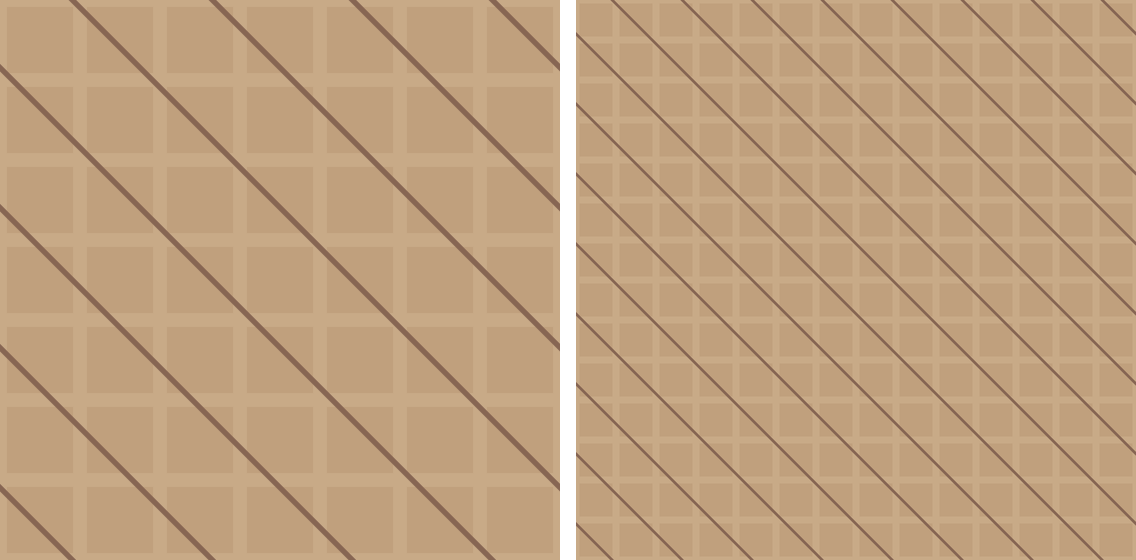
Left: one tile. Right: repeated 2 by 2.
Write a Shadertoy shader that draws this pattern.

```glsl
const float CELLS = 7.0;           // squares across and down
const float SQUARE_SIZE = 0.827;   // square side, as a share of its cell
const float STRIPES = 4.0;         // diagonal lines per canvas side
const float STRIPE_PHASE = 0.517;  // line position within its period
const float STRIPE_WIDTH = 0.0097; // line thickness, in canvas units

const vec3 BAND_COLOR = vec3(0.784, 0.667, 0.529);
const vec3 SQUARE_COLOR = vec3(0.752, 0.627, 0.490);
const vec3 STRIPE_COLOR = vec3(0.530, 0.400, 0.325);

// Signed distance to the nearest square of the grid
float squareGrid(vec2 uv) {
    vec2 fromCenter = abs(fract(uv * CELLS) - 0.5);
    return (max(fromCenter.x, fromCenter.y) - 0.5 * SQUARE_SIZE) / CELLS;
}

// Signed distance to the nearest falling diagonal line
float diagonalStripes(vec2 uv) {
    float t = (uv.x + uv.y) * STRIPES - STRIPE_PHASE;
    float fromLine = abs(fract(t + 0.5) - 0.5) / (STRIPES * sqrt(2.0));
    return fromLine - 0.5 * STRIPE_WIDTH;
}

// Coverage of a shape, smoothed over one pixel
float coverage(float dist, float pixel) {
    return clamp(0.5 - dist / pixel, 0.0, 1.0);
}

void mainImage(out vec4 fragColor, in vec2 fragCoord) {
    vec2 uv = fragCoord / iResolution.xy;
    float pixel = 1.0 / min(iResolution.x, iResolution.y);

    vec3 color = mix(BAND_COLOR, SQUARE_COLOR, coverage(squareGrid(uv), pixel));
    color = mix(color, STRIPE_COLOR, coverage(diagonalStripes(uv), pixel));
    fragColor = vec4(color, 1.0);
}
```
